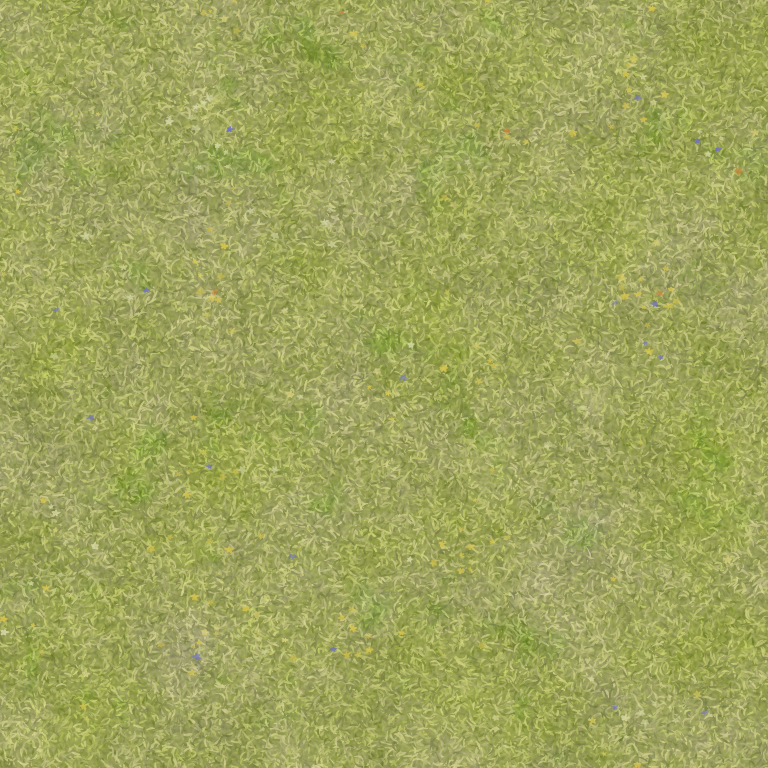
This texture is drawn by a Shadertoy shader. Its source:

```glsl
// A sunlit meadow seen from above: dry and fresh grass with scattered wild flowers.
// Gradient noise tints broad patches, layers of jittered curved blades give the fine
// texture, and a noise-gated grid gathers small ragged flowers into loose clusters.

const float TAU = 6.2831853;
const vec3 GRASS = vec3(0.637, 0.660, 0.370);
const vec3 TONE_SHIFT = vec3(1.0, 0.92, 0.78);   // dark to light
const vec3 DRY_SHIFT = vec3(0.28, 0.0, 1.0);     // fresh green to straw
const vec3 YELLOW = vec3(0.84, 0.77, 0.30);
const vec3 CREAM = vec3(0.83, 0.84, 0.64);
const vec3 BLUE = vec3(0.45, 0.46, 0.74);
const vec3 ORANGE = vec3(0.80, 0.51, 0.23);

vec3 hash3(vec2 cell, float seed) {
    vec3 p = fract(vec3(cell.xyx + seed * 17.31) * vec3(0.1031, 0.1030, 0.0973));
    p += dot(p, p.yxz + 33.33);
    return fract((p.xxy + p.yzz) * p.zyx);
}

vec2 gradient(vec2 cell, float seed) {
    float angle = TAU * hash3(cell, seed).x;
    return vec2(cos(angle), sin(angle));
}

float gradientNoise(vec2 p, float seed) {
    vec2 i = floor(p), f = fract(p);
    vec2 u = f * f * f * (f * (f * 6.0 - 15.0) + 10.0);
    vec2 e = vec2(0.0, 1.0);
    float low = mix(dot(gradient(i, seed), f),
                    dot(gradient(i + e.yx, seed), f - e.yx), u.x);
    float high = mix(dot(gradient(i + e.xy, seed), f - e.xy),
                     dot(gradient(i + e.yy, seed), f - e.yy), u.x);
    return mix(low, high, u.y);
}

float fractalNoise(vec2 p, float seed) {
    float sum = 0.0, weight = 1.0;
    for (int octave = 0; octave < 4; octave++) {
        sum += weight * gradientNoise(p, seed + float(octave));
        p = p * 2.03 + 5.7;
        weight *= 0.65;
    }
    return sum;
}

mat2 rotation(float angle) {
    float c = cos(angle), s = sin(angle);
    return mat2(c, s, -s, c);
}

// Lays one layer of short curved blades over a (tone, dryness) pair.
vec2 addBlades(vec2 below, vec2 uv, float density, float seed, float pixel) {
    vec2 p = uv * density, home = floor(p);
    float blur = 0.6 * pixel * density;
    vec2 shade = below;
    for (int y = -1; y <= 1; y++)
    for (int x = -1; x <= 1; x++) {
        vec2 cell = home + vec2(x, y);
        vec3 place = hash3(cell, seed), look = hash3(cell, seed + 40.0);
        vec2 q = rotation(place.z * TAU) * (p - cell - place.xy);
        q.y += (look.z - 0.5) * 1.4 * q.x * q.x;
        float halfLength = mix(0.4, 0.8, look.y);
        float halfWidth = 0.16 * (1.0 - 0.5 * abs(q.x) / halfLength);
        float d = max(abs(q.y) - halfWidth, abs(q.x) - halfLength);
        float cover = 1.0 - smoothstep(-blur, blur, d);
        vec2 blade = vec2(0.31 * (look.x - 0.48), 0.13 * (look.y - 0.5));
        shade = mix(shade, blade, 0.85 * cover);
    }
    return shade;
}

vec3 flowerColor(float kind, vec2 cell, float density) {
    float group = gradientNoise(cell / density * 6.0, 71.0);
    vec3 color = mix(YELLOW, CREAM, smoothstep(-0.2, 0.2, group + 0.7 * (kind - 0.6)));
    color = mix(color, BLUE, step(0.945, kind));
    return mix(color, ORANGE, step(kind, 0.03));
}

// Scatters ragged five-petalled flowers, mostly where the cluster noise is high.
vec3 addFlowers(vec3 ground, vec2 uv, float density, float seed, float pixel) {
    vec2 p = uv * density, home = floor(p);
    float blur = pixel * density;
    float ragged = 0.16 * gradientNoise(uv * 190.0, seed + 3.0);
    vec3 color = ground;
    for (int y = -1; y <= 1; y++)
    for (int x = -1; x <= 1; x++) {
        vec2 cell = home + vec2(x, y);
        vec3 place = hash3(cell, seed), look = hash3(cell, seed + 20.0);
        float cluster = gradientNoise(cell / density * 9.0, 60.0);
        float chance = 0.012 + 0.36 * smoothstep(0.12, 0.5, cluster);
        vec2 q = p - cell - place.xy;
        float petals = 0.8 + 0.2 * cos(5.0 * atan(q.y, q.x + 1e-5) + TAU * look.x);
        float d = length(q * vec2(1.0, 1.25)) - mix(0.2, 0.42, look.y) * petals + ragged;
        float cover = step(place.z, chance) * (1.0 - smoothstep(-blur, blur, d));
        vec3 petal = flowerColor(look.z, cell, density) + 0.35 * ragged;
        color = mix(color, petal, cover * mix(0.5, 0.95, look.x));
    }
    return color;
}

void mainImage(out vec4 fragColor, in vec2 fragCoord) {
    float pixel = 1.0 / min(iResolution.x, iResolution.y);
    vec2 uv = fragCoord * pixel;

    // Fine grass: overlapping blades, then a soft grain
    vec2 grass = vec2(-0.05, 0.0);
    for (int layer = 0; layer < 4; layer++) {
        float n = float(layer);
        grass = addBlades(grass, uv + 0.137 * n, 84.0 + 9.0 * n, 1.0 + n, pixel);
    }
    grass.x += 0.09 * gradientNoise(uv * 180.0, 11.0);

    // Broad patches of light, straw and fresh growth
    grass.x += 0.045 * fractalNoise(uv * 9.0, 21.0);
    grass.y += 0.085 * fractalNoise(uv * 6.0, 31.0);
    float fresh = smoothstep(0.2, 0.75, fractalNoise(uv * 8.0, 51.0));
    vec3 color = GRASS + grass.x * TONE_SHIFT + grass.y * DRY_SHIFT;
    color += fresh * vec3(-0.06, -0.01, -0.06);

    color = addFlowers(color, uv, 68.0, 80.0, pixel);
    fragColor = vec4(clamp(color, 0.0, 1.0), 1.0);
}
```
